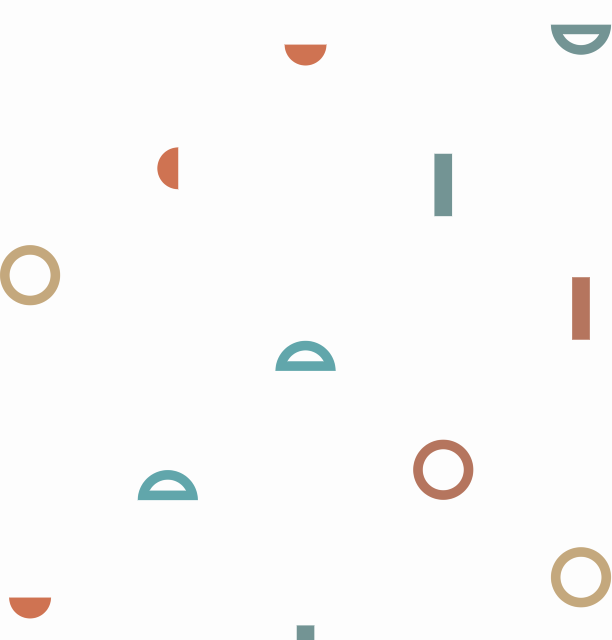
A Shadertoy shader for this pattern:

```glsl
#define COLUMN_GAP 0.2152
#define FIRST_COLUMN 0.047
#define ROW_GAP 0.52
#define ROW_SHRINK 0.025
#define RADIUS 0.047
#define STROKE 0.015
#define DOT_RADIUS 0.0327
#define BAR_HALF_SIZE vec2(0.0138, 0.0488)
#define EDGE_PIXELS 1.3
#define PAPER vec3(0.994)

const vec3 palette[5] = vec3[5](
    vec3(0.81, 0.45, 0.32),   // orange
    vec3(0.77, 0.66, 0.49),   // tan
    vec3(0.71, 0.46, 0.37),   // clay
    vec3(0.45, 0.58, 0.58),   // sage
    vec3(0.38, 0.65, 0.67));  // teal

float circle(vec2 p, float r) { return length(p) - r; }

// Upper half of a disc, centred on its own height
float halfDisc(vec2 p, float r) {
    p.y += 0.5 * r;
    return max(circle(p, r), -p.y);
}

float bar(vec2 p) {
    vec2 q = abs(p) - BAR_HALF_SIZE;
    return max(q.x, q.y);
}

// Keep only a band along the inside of an edge
float outline(float d) { return max(d, -(d + STROKE)); }

vec2 quarterTurn(vec2 p, int turns) {
    float a = 1.5707963 * float(turns);
    return mat2(cos(a), sin(a), -sin(a), cos(a)) * p;
}

// Height of the lowest shape in a column: odd columns are staggered
float columnStart(float column) {
    return 0.23 * mod(column, 2.0) + 0.05 * cos(1.5707963 * column) + 0.012 * column;
}

float shape(vec2 p, int column, int row) {
    int kind = (3 * column + row + column / 4 + 20) & 3;
    int turns = (2 * (1 + column + row)) & 3;
    if (kind == 0) return halfDisc(quarterTurn(p, turns + (column & 1)), DOT_RADIUS);
    if (kind == 1) return outline(circle(p, RADIUS));
    if (kind == 2) return bar(p);
    return outline(halfDisc(quarterTurn(p, turns), RADIUS));
}

void mainImage(out vec4 fragColor, in vec2 fragCoord) {
    vec2 uv = fragCoord / iResolution.y;

    // Nearest column, then nearest shape within it
    float column = floor((uv.x - FIRST_COLUMN) / COLUMN_GAP + 0.5);
    float gap = ROW_GAP - ROW_SHRINK * column;
    float start = columnStart(column);
    float row = floor((uv.y - start) / gap + 0.5);
    vec2 centre = vec2(FIRST_COLUMN + COLUMN_GAP * column, start + gap * row);

    float d = shape(uv - centre, int(column), int(row));
    vec3 ink = palette[(int(row) - int(column) + 20) % 5];

    // Smooth edge over about one pixel
    float soft = 0.5 * EDGE_PIXELS / iResolution.y;
    float cover = 1.0 - smoothstep(-soft, soft, d);
    fragColor = vec4(mix(PAPER, ink, cover), 1.0);
}
```
